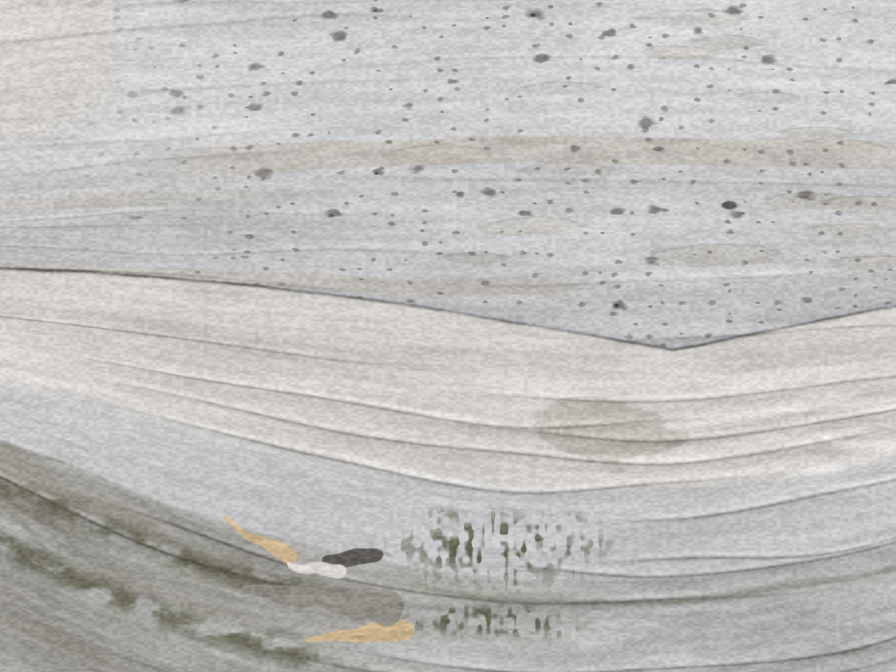
Write a Shadertoy shader that draws this texture.

```glsl
const vec3 COOL = vec3(0.805, 0.808, 0.815);
const vec3 CREAM = vec3(0.835, 0.822, 0.808);
const vec3 BUFF = vec3(0.735, 0.715, 0.685);
const vec3 WORN = vec3(0.57, 0.56, 0.53);
const vec3 MOSS = vec3(0.34, 0.34, 0.26);
const vec3 PIT = vec3(0.36, 0.35, 0.34);
const vec3 TAN = vec3(0.80, 0.71, 0.56);
const float RIDGES = 30.0;
const float LENSES = 16.0;
const float FIBRE = 0.1;
const float RELIEF = 0.15;
const float GRAIN = 0.1;

float hash(vec2 p) {
    vec3 q = fract(p.xyx * 0.1031);
    q += dot(q, q.yzx + 33.33);
    return fract((q.x + q.y) * q.z);
}

float noise(vec2 p) {
    vec2 i = floor(p), f = fract(p);
    f = f * f * (3.0 - 2.0 * f);
    return mix(mix(hash(i), hash(i + vec2(1, 0)), f.x),
        mix(hash(i + vec2(0, 1)), hash(i + 1.0), f.x), f.y);
}

float fbm(vec2 p) {
    float sum = 0.0, amp = 0.53;
    for (int i = 0; i < 4; i++) {
        sum += amp * noise(p);
        p = p * 2.03 + 17.0;
        amp *= 0.5;
    }
    return sum;
}

float bump(float d, float width) {
    return exp(-d * d / (width * width));
}

float fall(float a, float b, float x) {
    return 1.0 - smoothstep(a, b, x);
}

float band(float v, float low, float high, float soft) {
    return smoothstep(low - soft, low + soft, v) * fall(high - soft, high + soft, v);
}

// Ragged ellipse: below 1 inside
float blob(vec2 p, vec2 centre, vec2 size) {
    return length((p - centre) / size) + 0.7 * (fbm(p * vec2(14, 38)) - 0.5);
}

// Tapered strip from a to b
float strip(vec2 p, vec2 a, vec2 b, float ra, float rb) {
    float t = clamp(dot(p - a, b - a) / dot(b - a, b - a), 0.0, 1.0);
    float px = 1.2 / iResolution.y;
    return fall(-px, px, length(p - mix(a, b, t)) - mix(ra, rb, t));
}

float pits(vec2 g, float density) {
    vec2 id = floor(g);
    vec2 centre = 0.3 + 0.4 * vec2(hash(id + 3.0), hash(id + 8.0));
    float size = 0.1 + 0.18 * hash(id + 21.0);
    float d = length(fract(g) - centre) + 0.15 * (noise(g * 6.0) - 0.5);
    return step(hash(id), density) * fall(size * 0.4, size + 0.06, d);
}

void mainImage(out vec4 fragColor, in vec2 fragCoord) {
    vec2 p = fragCoord / iResolution.y;
    float px = 1.2 / iResolution.y;

    // Height along the curved trunk
    float bend = mix(0.27, -0.04, smoothstep(0.3, 0.75, p.y));
    float v = p.y - bend * (p.x - 0.9) * (p.x - 0.9);
    vec2 q = vec2(p.x, v);
    float wob = 0.012 * (fbm(q * 8.0) - 0.5), vw = v + wob;

    // Upper sheet and the cream layer under its torn edge
    float tear = 0.6 - 0.122 * pow(min(p.x, 1.0), 1.6) + 0.2 * max(p.x - 1.0, 0.0);
    float above = p.y - tear - 0.5 * wob;
    float upper = smoothstep(-px, px, above);
    vec3 sheet = mix(COOL, CREAM, fall(0.0, 0.5, p.x) * smoothstep(0.6, 0.9, p.y));
    sheet -= 0.07 * exp(-max(above, 0.0) / 0.06) + 0.035 * band(v, 0.62, 0.765, 0.025);
    float buff = band(vw, 0.757, 0.797, 0.003) * smoothstep(0.15, 0.4, p.x);
    buff += 0.8 * band(vw, 0.555, 0.582, 0.003) * fall(0.8, 0.9, p.x);
    buff += 0.6 * band(vw, 0.705, 0.73, 0.003) * fall(0.36, 0.46, p.x);
    sheet = mix(sheet, BUFF, buff * (0.5 + 0.6 * fbm(q * vec2(12, 30))));
    float stain = fall(0.9, 1.0, blob(p, vec2(0.9, 0.36), vec2(0.11, 0.055)));
    vec3 inner = mix(CREAM, BUFF, max(0.4 * band(vw, 0.435, 0.475, 0.004), 0.75 * stain));
    inner = mix(inner, COOL - 0.05, fall(0.22, 0.3, v));
    vec3 col = mix(inner, sheet, upper);

    // Lens-shaped scars
    for (float k = 0.0; k < LENSES; k++) {
        vec2 c = vec2(0.5, 0.6) + vec2(0.8, 0.38) * vec2(hash(vec2(k, 2)), hash(vec2(k, 5)));
        float d = blob(q, c, vec2(0.07, 0.013) * (0.7 + 0.6 * hash(vec2(k, 9))));
        col = mix(col, BUFF, upper * (0.25 + 0.45 * hash(vec2(k, 7))) * fall(0.88, 1.0, d));
        col -= 0.06 * upper * bump(d - 0.95, 0.1) * step(c.y, v);
    }

    // Weathered foot
    float foot = fall(0.134, 0.142, vw);
    float wear = mix(0.3, -0.23, smoothstep(0.1, 0.9, p.x)) + 0.9 * fbm(q * vec2(5, 22));
    col = mix(col, WORN, foot * clamp(wear, 0.0, 1.0));

    // Fibres and wrinkles
    vec2 w = q * vec2(5, 42) + 2.0 * noise(q * 6.0);
    float rough = 0.45 + 0.6 * foot + 1.3 * smoothstep(0.9, 1.2, p.x) * band(p.y, 0.28, 0.45, 0.04);
    col += RELIEF * rough * (fbm(w + vec2(0, 0.4)) - fbm(w));
    col += FIBRE * (fbm(q * vec2(9, 110)) + 0.9 * fbm(q * vec2(3, 9)) - 0.95);

    // Peeling ledges with a lit lip and a soft shadow
    for (float k = 0.0; k < RIDGES; k++) {
        float c = mix(-0.22, 1.02, (k + hash(vec2(k, 1))) / RIDGES);
        float d = v - c - 0.022 * (noise(vec2(p.x * 4.0, k * 7.0)) - 0.5);
        float reach = 0.25 + 0.5 * hash(vec2(k, 3));
        float force = fall(0.4 * reach, reach, abs(p.x - 1.33 * hash(vec2(k, 6))));
        force *= mix(1.0, 0.35, smoothstep(0.3, 0.6, v));
        float shadow = exp(-abs(d) / 0.018) * fall(-0.002, 0.002, d);
        col += force * (0.06 * bump(d - 0.006, 0.004) - 0.15 * bump(d, 0.0025) - 0.06 * shadow);
    }
    col -= 0.28 * bump(above, 0.0027) * (0.5 + 0.7 * noise(p * 25.0));

    // Pits and a knot
    float speck = 0.5 * pits(q * vec2(42, 65), 0.22) + 0.65 * pits(q * vec2(17, 30), 0.12);
    speck *= (0.08 + 0.92 * upper) * smoothstep(-0.1, 0.5, p.x);
    float knot = fall(0.6, 1.1, blob(p, vec2(1.085, 0.695), vec2(0.015, 0.008)));
    col = mix(col, PIT, max(speck, knot));

    // Moss in upright streaks and along the ledges
    float patches = min(blob(p, vec2(0.73, 0.185), vec2(0.18, 0.06)),
        blob(p, vec2(0.74, 0.075), vec2(0.15, 0.03)));
    float streak = mix(noise(p * vec2(150, 42)), noise(p * vec2(95, 120)), 0.4);
    streak = smoothstep(0.48, 0.72, streak) * fall(0.3, 1.2, patches);
    float seams = bump(vw - 0.065, 0.018) + bump(vw + 0.03, 0.02);
    seams *= fall(0.4, 0.65, p.x) * smoothstep(0.35, 0.65, fbm(p * vec2(28, 45)));
    seams += 0.5 * bump(vw - 0.105, 0.006) * smoothstep(0.5, 0.65, p.x);
    col = mix(col, MOSS, min(0.85 * streak + 0.75 * seams, 0.9));

    // Torn curl of bark
    vec2 c = p + 0.008 * (noise(p * 38.0) - 0.5);
    float shade = 0.85 + 0.3 * fbm(c * vec2(20, 90));
    col = mix(col, TAN * shade, strip(c, vec2(0.46, 0.05), vec2(0.6, 0.063), 0.003, 0.017));
    col = mix(col, WORN * shade, strip(c, vec2(0.37, 0.125), vec2(0.575, 0.095), 0.008, 0.026));
    col = mix(col, TAN * shade, strip(c, vec2(0.33, 0.227), vec2(0.43, 0.17), 0.002, 0.013));
    col = mix(col, PIT * shade, strip(c, vec2(0.49, 0.163), vec2(0.555, 0.174), 0.012, 0.013));
    col = mix(col, CREAM * shade, strip(c, vec2(0.43, 0.158), vec2(0.503, 0.15), 0.005, 0.012));

    col += GRAIN * (noise(p * vec2(170, 300)) - 0.5);
    fragColor = vec4(clamp(col, 0.0, 1.0), 1.0);
}
```
